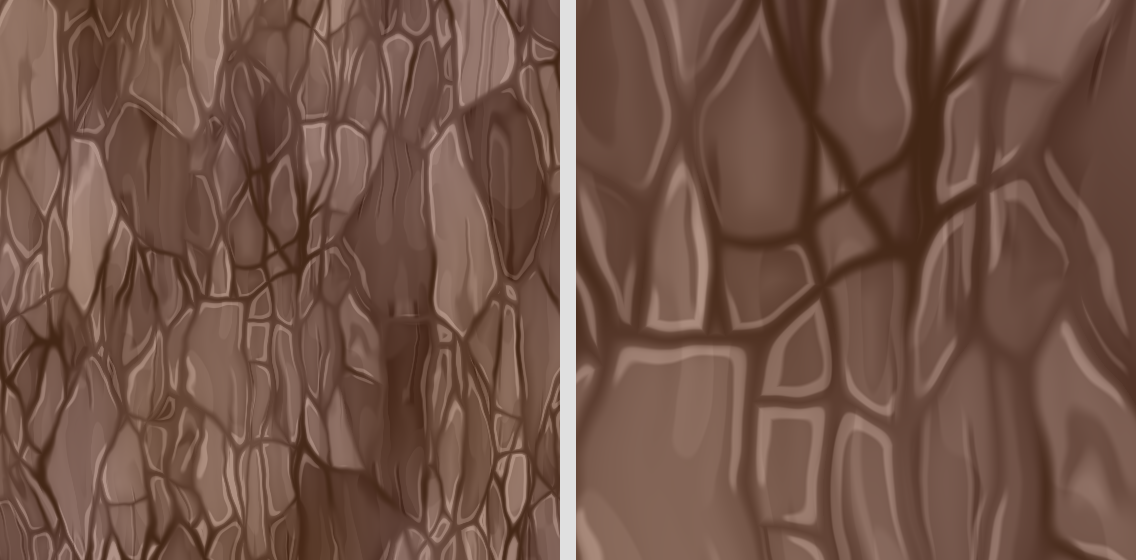
Left: the whole. Right: its middle third, enlarged.
Write a Shadertoy shader that draws this texture.

```glsl
vec2 hash22(vec2 p) {
    vec3 q = fract(p.xyx * vec3(0.1031, 0.1030, 0.0973));
    q += dot(q, q.yzx + 33.33);
    return fract((q.xx + q.yz) * q.zy);
}

float noise(vec2 p) {
    vec2 cell = floor(p), f = fract(p);
    f = f * f * (3.0 - 2.0 * f);
    float low = mix(hash22(cell).x, hash22(cell + vec2(1, 0)).x, f.x);
    float high = mix(hash22(cell + vec2(0, 1)).x, hash22(cell + 1.0).x, f.x);
    return mix(low, high, f.y);
}

vec2 warp(vec2 p) {
    return vec2(noise(p), noise(p + 37.7)) - 0.5;
}

// Stretched Voronoi plates: x = rounded distance to the edge, y = plate random
vec2 plates(vec2 uv, vec2 scale) {
    vec2 p = uv * scale, base = floor(p), home = base, toHome = vec2(0);
    float nearest = 1e3;
    for (int j = -1; j <= 1; j++)
    for (int i = -1; i <= 1; i++) {
        vec2 cell = base + vec2(i, j);
        vec2 r = cell + hash22(cell) - p;
        if (dot(r, r) < nearest) {
            nearest = dot(r, r);
            home = cell;
            toHome = r;
        }
    }
    float sum = 1e-9;
    for (int j = -2; j <= 2; j++)
    for (int i = -2; i <= 2; i++) {
        if (i == 0 && j == 0) continue;
        vec2 cell = home + vec2(i, j);
        vec2 r = cell + hash22(cell) - p;
        vec2 across = r - toHome;
        float d = dot(0.5 * (r + toHome), across) / length(across * scale);
        sum += exp(-260.0 * d);
    }
    return vec2(-log(sum) / 260.0, hash22(home + 71.3).y);
}

void mainImage(out vec4 fragColor, in vec2 fragCoord) {
    vec2 uv = fragCoord / iResolution.y;

    // Wavy, then ragged outlines
    vec2 p = uv + 0.055 * warp(uv * vec2(5, 4));
    p += 0.018 * warp(uv * vec2(19, 13) + 5.0);
    p += 0.004 * warp(uv * vec2(65, 45) + 9.0);

    // Broad plates, about half of them split into slivers
    vec2 broad = plates(p, vec2(9, 3.8));
    vec2 sliver = plates(p + 3.1, vec2(19, 6.5));
    bool isSplit = fract(broad.y * 17.0) > 0.42;
    float edge = isSplit ? min(broad.x, sliver.x + 0.001) : broad.x;
    float id = isSplit ? mix(broad.y, sliver.y, 0.6) : broad.y;
    float tone = 0.53 + 0.65 * (id - 0.5) + 0.5 * (noise(uv * vec2(4, 3) + 2.0) - 0.5);

    // Flat painterly patches along the grain
    vec2 grain = p + id * 7.0;
    float patches = noise(grain * vec2(34, 7));
    tone += 0.10 * smoothstep(0.62, 0.66, patches);
    tone -= 0.13 * smoothstep(0.36, 0.32, patches) * smoothstep(0.035, 0.01, edge);
    tone += 0.08 * (noise(grain * vec2(90, 8)) - 0.5);

    // Long hairline fissures with a pale lip
    float fissure = noise(grain * vec2(36, 3.5) + 50.0) - 0.5;
    float broken = smoothstep(0.45, 0.6, noise(grain * vec2(22, 9) + 80.0));
    tone -= 0.22 * broken * smoothstep(0.07, 0.02, abs(fissure));
    tone += 0.15 * broken * smoothstep(0.05, 0.01, abs(fissure - 0.11));

    // Soft shade and broken pale rims beside the cracks
    tone -= 0.14 * exp(-max(edge, 0.0) / 0.011);
    float rim = noise(p * vec2(32, 15) + 20.0);
    float outer = 0.006 + 0.012 * max(rim - 0.4, 0.0);
    float band = smoothstep(0.0045, 0.0065, edge) * smoothstep(outer + 0.003, outer, edge);
    tone += 0.38 * band * smoothstep(0.42, 0.58, rim);

    // Cracks of varied depth, with a few deep pits
    float depth = noise(uv * vec2(11, 8) + 60.0);
    float width = 0.005 + 0.006 * noise(p * vec2(24, 13) + 15.0);
    tone = mix(0.34 - 0.36 * depth, tone, smoothstep(-0.001, width, edge));
    float pit = smoothstep(0.62, 0.85, depth) * smoothstep(0.009, 0.0, edge);
    tone = clamp(tone, -0.1, 1.08);

    // Brown ramp, drifting between rosy and olive
    vec3 color = vec3(0.31, 0.19, 0.14) + 0.35 * tone;
    color += vec3(0.0, 0.005, 0.04) * (noise(uv * vec2(7, 4) + 90.0) - 0.5);
    color = mix(color, vec3(0.25, 0.14, 0.07), 0.8 * pit);
    fragColor = vec4(color, 1.0);
}
```
